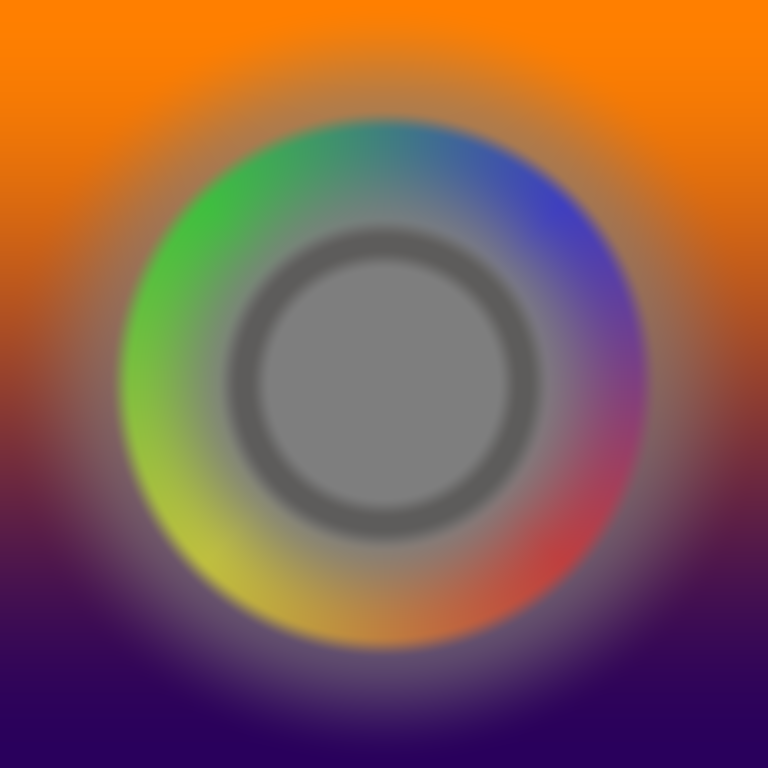
A WebGL 2 fragment shader for this background:

```glsl
#version 300 es
precision highp float;

uniform vec2 u_resolution;
out vec4 fragColor;

// Four hues on the diagonals, blended evenly around the ring
vec3 wheelColor(vec2 direction) {
    vec2 w = clamp(0.5 + direction * 0.7071, 0.0, 1.0);
    vec3 lower = mix(vec3(1.0, 1.0, 0.0), vec3(1.0, 0.0, 0.0), w.x);
    vec3 upper = mix(vec3(0.0, 1.0, 0.0), vec3(0.0, 0.0, 1.0), w.x);
    return mix(lower, upper, w.y);
}

void main() {
    vec2 p = (gl_FragCoord.xy - 0.5 * u_resolution) / min(u_resolution.x, u_resolution.y);
    float height = gl_FragCoord.y / u_resolution.y;
    float radius = length(p);
    vec2 direction = p / max(radius, 0.0001);
    vec3 gray = vec3(0.495);

    // Dusk sky gradient
    vec3 color = mix(vec3(0.16, 0.0, 0.36), vec3(1.0, 0.5, 0.0), smoothstep(0.0, 1.0, height));

    // Gray halo
    color = mix(color, gray, 0.63 * (1.0 - smoothstep(0.33, 0.5, radius)));

    // Color ring, fading to gray inward
    vec3 ring = mix(gray, wheelColor(direction), 0.5 * smoothstep(0.18, 0.33, radius));
    color = mix(ring, color, smoothstep(0.328, 0.358, radius));

    // Dark band around the central disc
    float band = smoothstep(0.147, 0.176, radius) * (1.0 - smoothstep(0.188, 0.218, radius));
    color = mix(color, vec3(0.365, 0.36, 0.355), band);

    fragColor = vec4(color, 1.0);
}
```
